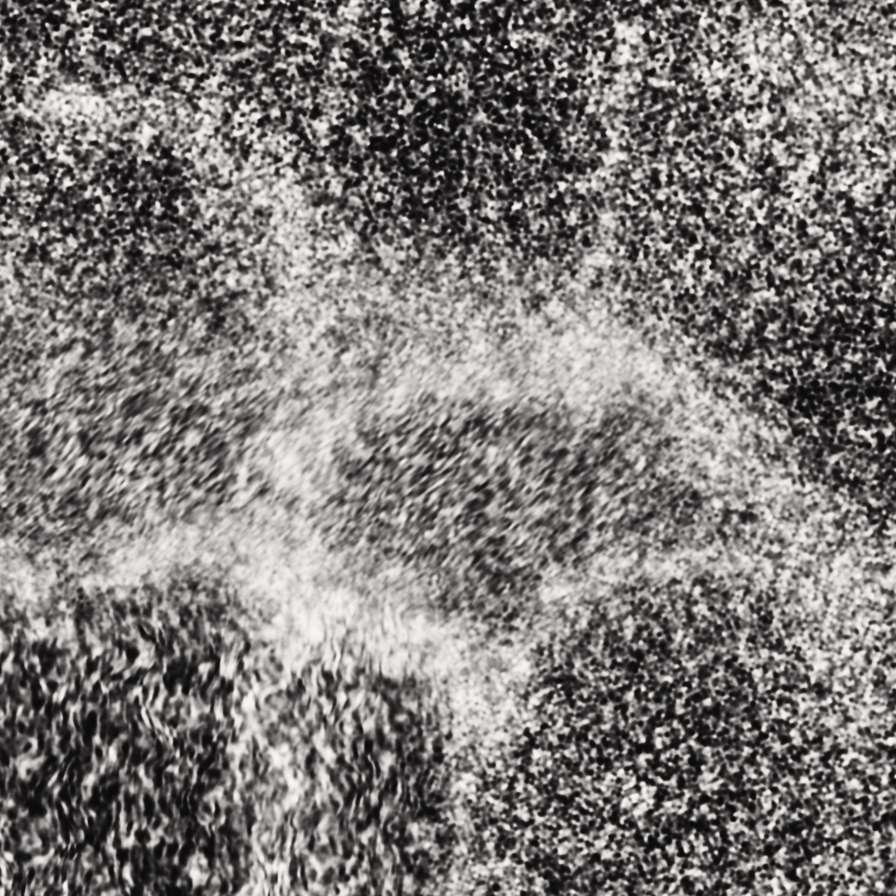
This texture is drawn by a Shadertoy shader. Its source:

```glsl
// Monochrome waterfall: misty foam ridges over dark rock, covered in fine spray.

float hash(vec2 cell) {
    vec3 h = fract(vec3(cell.xyx) * 0.1031);
    h += dot(h, h.yzx + 33.33);
    return fract((h.x + h.y) * h.z);
}

float noise(vec2 p) {
    vec2 cell = floor(p);
    vec2 f = fract(p);
    f = f * f * (3.0 - 2.0 * f);
    float low = mix(hash(cell), hash(cell + vec2(1, 0)), f.x);
    float high = mix(hash(cell + vec2(0, 1)), hash(cell + vec2(1, 1)), f.x);
    return mix(low, high, f.y);
}

float fbm(vec2 p) {
    float sum = 0.0;
    float weight = 0.5;
    for (int i = 0; i < 4; i++) {
        sum += weight * noise(p);
        p = mat2(1.6, 1.2, -1.2, 1.6) * p + 7.3;
        weight *= 0.5;
    }
    return sum / 0.9375;
}

// Soft elliptical patch.
float patchAt(vec2 p, vec2 center, vec2 radius) {
    vec2 q = (p - center) / radius;
    return exp(-dot(q, q));
}

float segmentDistance(vec2 p, vec2 a, vec2 b) {
    vec2 ab = b - a;
    return length(p - a - ab * clamp(dot(p - a, ab) / dot(ab, ab), 0.0, 1.0));
}

// Soft band along a quadratic curve from a to c, pulled towards b.
float band(vec2 p, vec2 a, vec2 b, vec2 c, float width) {
    float d = 10.0;
    vec2 last = a;
    for (int i = 1; i <= 8; i++) {
        float t = float(i) / 8.0;
        vec2 next = mix(mix(a, b, t), mix(b, c, t), t);
        d = min(d, segmentDistance(p, last, next));
        last = next;
    }
    return exp(-d * d / (width * width));
}

// Coordinates along and across a direction.
vec2 turned(vec2 p, float angle) {
    vec2 along = vec2(cos(angle), sin(angle));
    return vec2(dot(p, along), dot(p, vec2(-along.y, along.x)));
}

// Centred grain; layers at crossing angles hide the lattice.
float grain(vec2 p, float angle, float spread, vec2 frequency) {
    vec2 q = turned(p, angle - spread) * frequency;
    vec2 r = turned(p, angle + spread) * frequency;
    float fine = noise(q + 11.0) + noise(r * 0.85 + 97.0);
    float coarse = noise(q * 0.45 + 53.0);
    return 0.52 * (fine - 1.0) + 0.34 * (coarse - 0.5);
}

float foamAmount(vec2 p) {
    // Upper ridge and broad mist
    float foam = 0.75 * band(p, vec2(0.05, 0.88), vec2(0.17, 0.89), vec2(0.33, 0.77), 0.020);
    foam += 0.55 * band(p, vec2(0.28, 0.77), vec2(0.36, 0.65), vec2(0.66, 0.62), 0.065);
    // Crown of the central dome and its slopes
    foam += 0.70 * band(p, vec2(0.33, 0.46), vec2(0.37, 0.61), vec2(0.66, 0.58), 0.028);
    foam += 0.75 * band(p, vec2(0.67, 0.61), vec2(0.82, 0.53), vec2(0.97, 0.34), 0.042);
    foam += 0.45 * band(p, vec2(0.33, 0.64), vec2(0.34, 0.52), vec2(0.30, 0.43), 0.045);
    // Bright lower cascade
    foam += 1.00 * band(p, vec2(0.14, 0.37), vec2(0.28, 0.43), vec2(0.36, 0.32), 0.032);
    foam += 1.15 * band(p, vec2(0.34, 0.34), vec2(0.44, 0.32), vec2(0.54, 0.22), 0.046);
    foam += 0.70 * band(p, vec2(0.33, 0.32), vec2(0.30, 0.18), vec2(0.31, -0.02), 0.042);
    foam += 0.75 * band(p, vec2(0.53, 0.22), vec2(0.52, 0.10), vec2(0.51, -0.02), 0.016);
    foam += 0.90 * patchAt(p, vec2(0.0, 0.35), vec2(0.06, 0.04));
    foam += 0.60 * patchAt(p, vec2(0.0, 0.67), vec2(0.03, 0.03));
    // Rim of the right boulder
    foam += 0.70 * band(p, vec2(0.57, 0.26), vec2(0.66, 0.40), vec2(0.84, 0.38), 0.016);
    foam += 0.40 * band(p, vec2(0.84, 0.38), vec2(0.93, 0.36), vec2(0.96, 0.18), 0.035);
    // Thin falling threads
    foam += 0.75 * band(p, vec2(0.70, 0.98), vec2(0.68, 0.82), vec2(0.66, 0.66), 0.010);
    foam += 0.65 * band(p, vec2(0.39, 1.01), vec2(0.36, 0.92), vec2(0.37, 0.84), 0.006);
    foam += 0.40 * patchAt(p, vec2(0.94, 0.91), vec2(0.09, 0.09));
    return 1.15 * (1.0 - exp(-1.6 * foam));
}

float rockAmount(vec2 p) {
    float rock = patchAt(p, vec2(0.51, 0.86), vec2(0.17, 0.18));
    rock += 1.0 * patchAt(p, vec2(0.17, 0.77), vec2(0.09, 0.07));
    rock += 0.6 * patchAt(p, vec2(0.08, 0.98), vec2(0.20, 0.07));
    rock += 0.9 * patchAt(p, vec2(0.98, 0.56), vec2(0.17, 0.15));
    rock += 0.9 * patchAt(p, vec2(0.13, 0.10), vec2(0.17, 0.17));
    rock += 0.9 * patchAt(p, vec2(0.46, 0.13), vec2(0.06, 0.07));
    rock += 0.6 * patchAt(p, vec2(0.28, 0.635), vec2(0.04, 0.015));
    return rock + 0.7 * patchAt(p, vec2(0.76, 0.15), vec2(0.15, 0.14));
}

void mainImage(out vec4 fragColor, in vec2 fragCoord) {
    vec2 p = fragCoord / iResolution.xy;
    vec2 wobble = vec2(fbm(p * 18.0), fbm(p * 18.0 + 41.0)) - 0.5;
    vec2 ragged = p + 0.04 * wobble;
    float foam = foamAmount(ragged);
    float rock = rockAmount(ragged);

    // Regions of slanted strands and of falling trails
    float strands = patchAt(p, vec2(0.53, 0.47), vec2(0.27, 0.18));
    strands = min(1.0, strands + patchAt(p, vec2(0.12, 0.51), vec2(0.20, 0.16)));
    float trails = smoothstep(0.43, 0.25, p.y) * smoothstep(0.58, 0.42, p.x);

    // Grain shaped by each region
    float spray = grain(p, 0.8, 0.4, vec2(225.0));
    float slanted = grain(p + 0.010 * wobble, 0.82, 0.10, vec2(120.0, 270.0));
    float falling = grain(p + 0.025 * wobble, 1.57, 0.15, vec2(100.0, 220.0));
    float speckle = mix(mix(spray, slanted, 0.9 * strands), falling, 0.8 * trails);
    float contrast = 8.3 + 1.0 * rock + 1.2 * trails - 3.0 * min(foam, 1.0) - 2.2 * strands;

    // Logistic exposure keeps sparse highlights in the dark rock
    float clumps = fbm(p * 34.0 + 5.0) - 0.5;
    float exposure = -0.33 + 1.9 * foam - 1.3 * rock + 0.25 * strands;
    exposure += (1.5 + 1.5 * trails) * clumps + contrast * speckle;
    float light = 1.0 / (1.0 + exp(-exposure));

    vec3 shadow = vec3(0.040, 0.034, 0.034);
    vec3 highlight = vec3(0.985, 0.975, 0.962);
    fragColor = vec4(mix(shadow, highlight, light), 1.0);
}
```
